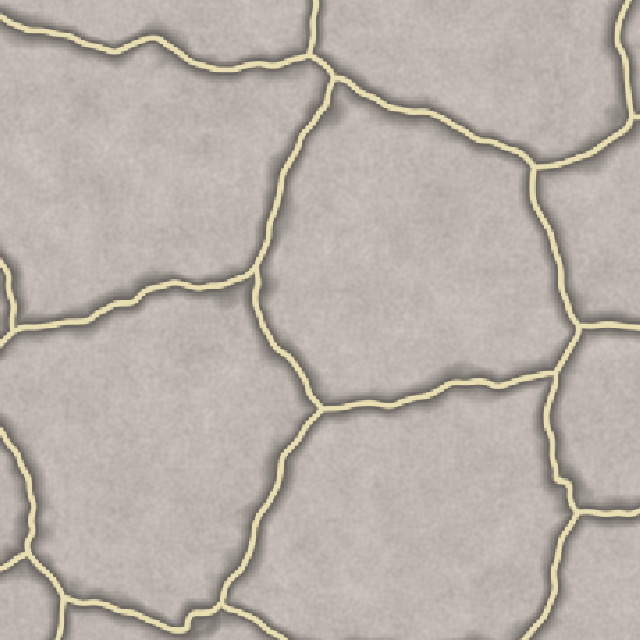
Give the GLSL for this texture, as a Shadertoy shader.

```glsl
// Large pale flagstones split by thin cream seams that sit in a soft dark groove.
// The seams are the borders of a noise-warped Voronoi diagram, lightly stepped
// on a fine grid; layered gradient noise gives the stone its grain.

const vec3 STONE_COLOR  = vec3(0.747, 0.716, 0.687);
const vec3 GROOVE_COLOR = vec3(0.375, 0.357, 0.343);
const vec3 SEAM_COLOR   = vec3(0.910, 0.872, 0.700);

const float STONES_ACROSS   = 2.35;
const float STONE_JITTER    = 0.78;
const float SEAM_HALF_WIDTH = 0.0045;
const float SEAM_SOFTNESS   = 0.0020;
const float GROOVE_REACH    = 0.0245;
const float GROOVE_FALLOFF  = 1.5;
const float STEPS_ACROSS    = 180.0;
const float GRAIN_STRENGTH  = 0.042;
const vec2  LAYOUT_OFFSET   = vec2(3.37, 7.21);

vec2 hash2(vec2 p) {
    vec3 q = fract(p.xyx * vec3(0.1031, 0.1030, 0.0973));
    q += dot(q, q.yzx + 33.33);
    return fract((q.xx + q.yz) * q.zy);
}

float cornerSlope(vec2 cell, vec2 corner, vec2 f) {
    return dot(hash2(cell + corner) * 2.0 - 1.0, f - corner);
}

float gradientNoise(vec2 p) {
    vec2 i = floor(p), f = p - i;
    vec2 u = f * f * f * (f * (f * 6.0 - 15.0) + 10.0);
    float low  = mix(cornerSlope(i, vec2(0, 0), f), cornerSlope(i, vec2(1, 0), f), u.x);
    float high = mix(cornerSlope(i, vec2(0, 1), f), cornerSlope(i, vec2(1, 1), f), u.x);
    return mix(low, high, u.y);
}

vec2 noisePair(vec2 p) {
    return vec2(gradientNoise(p + 11.3), gradientNoise(p + 57.8));
}

// Broad bends, medium kinks and small wobbles of the seams
vec2 warp(vec2 p) {
    return p + 0.130 * noisePair(p * 2.6)
             + 0.042 * noisePair(p * 9.0)
             + 0.011 * noisePair(p * 25.0);
}

vec2 stoneCenter(vec2 cell) {
    return cell + 0.5 + STONE_JITTER * (hash2(cell + 20.0) - 0.5);
}

// Distance to the nearest seam in canvas units, corrected for the warp's stretch
float seamDistance(vec2 p) {
    const float e = 0.001;
    vec2 w = warp(p);
    mat2 stretch = mat2(warp(p + vec2(e, 0.0)) - w, warp(p + vec2(0.0, e)) - w) / e;
    vec2 q = w * STONES_ACROSS;
    vec2 base = floor(q), home = base, toHome = vec2(9.0);

    for (int y = -1; y <= 1; y++)
    for (int x = -1; x <= 1; x++) {
        vec2 cell = base + vec2(x, y);
        vec2 r = stoneCenter(cell) - q;
        if (dot(r, r) < dot(toHome, toHome)) { toHome = r; home = cell; }
    }

    float nearest = 9.0;
    for (int y = -2; y <= 2; y++)
    for (int x = -2; x <= 2; x++) {
        if (x == 0 && y == 0) continue;
        vec2 r = stoneCenter(home + vec2(x, y)) - q;
        vec2 n = normalize(r - toHome);
        float d = dot(0.5 * (r + toHome), n);
        nearest = min(nearest, d / max(length(n * stretch), 0.3));
    }
    return nearest / STONES_ACROSS;
}

// Grain from broad blotches down to fine speckle
float stoneGrain(vec2 p) {
    float sum = 0.0, frequency = 8.0;
    for (int i = 0; i < 5; i++) {
        float weight = i == 4 ? 1.4 : 0.9;
        sum += weight * gradientNoise(p * frequency + float(i) * 17.7);
        frequency *= 2.0;
    }
    return sum;
}

// Softened stair steps that give the seams their slightly jagged outline
vec2 softSteps(vec2 p) {
    vec2 q = p * STEPS_ACROSS;
    return (floor(q) + smoothstep(0.2, 0.8, fract(q))) / STEPS_ACROSS;
}

void mainImage(out vec4 fragColor, in vec2 fragCoord) {
    vec2 p = fragCoord / iResolution.y + LAYOUT_OFFSET;
    float d = seamDistance(softSteps(p));

    // Stone surface
    vec3 color = STONE_COLOR * (1.0 + GRAIN_STRENGTH * 1.35 * stoneGrain(p));

    // Dark groove on both sides of the seam
    float closeness = clamp(1.0 - (d - SEAM_HALF_WIDTH) / GROOVE_REACH, 0.0, 1.0);
    color = mix(color, GROOVE_COLOR, pow(closeness, GROOVE_FALLOFF));

    // Cream seam
    float soft = max(SEAM_SOFTNESS, 1.0 / iResolution.y);
    float seam = 1.0 - smoothstep(SEAM_HALF_WIDTH - soft, SEAM_HALF_WIDTH + soft, d);
    color = mix(color, SEAM_COLOR, seam);

    fragColor = vec4(color, 1.0);
}
```
